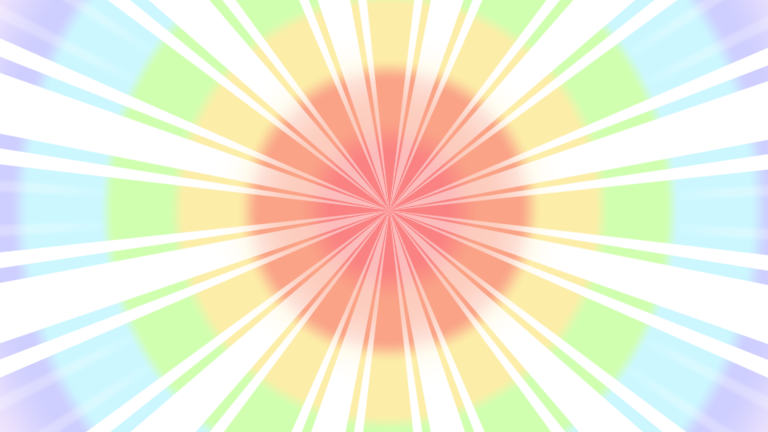
Reproduce this background procedurally as a Shadertoy shader.

```glsl
const vec2 CENTER = vec2(0.507, 0.513);     // fraction of the canvas
const float GROUPS = 12.0;                  // ray groups around the circle
const float TILT = -0.3;                    // degrees
const float WIDE_HALF = 4.15;               // half angle of the wide ray, degrees
const float THIN_MID = 7.4;                 // offset of the thin side rays
const float THIN_HALF = 1.15;
const float FAINT_MID = 11.7;               // offset of the faint outer streaks
const float FAINT_HALF = 0.8;
const float FAINT_ALPHA = 0.25;
const float CORE_ALPHA = 0.46;              // ray opacity near the centre
const vec2 RAY_FADE = vec2(0.22, 0.42);     // radii where rays turn opaque
const vec2 FAINT_FADE = vec2(0.62, 0.80);

const vec3 RAY_WHITE = vec3(1.0);
const int RINGS = 7;
const vec3 RING_COLOR[RINGS] = vec3[RINGS](
    vec3(0.98, 0.51, 0.51),   // red
    vec3(0.98, 0.64, 0.53),   // orange
    vec3(0.99, 0.93, 0.66),   // yellow
    vec3(0.82, 1.00, 0.69),   // green
    vec3(0.80, 0.97, 1.00),   // cyan
    vec3(0.81, 0.81, 1.00),   // lavender
    vec3(0.95, 0.90, 0.99));  // pale rim
// Outer radius and softness of each ring, in canvas heights
const float RING_EDGE[RINGS - 1] = float[](0.172, 0.326, 0.492, 0.655, 0.857, 0.980);
const float RING_SOFT[RINGS - 1] = float[](0.045, 0.028, 0.020, 0.018, 0.025, 0.080);

vec3 ringColor(float radius) {
    vec3 color = RING_COLOR[0];
    for (int i = 0; i < RINGS - 1; i++) {
        float blend = smoothstep(RING_EDGE[i] - RING_SOFT[i], RING_EDGE[i] + RING_SOFT[i], radius);
        color = mix(color, RING_COLOR[i + 1], blend);
    }
    return color;
}

// Coverage of a wedge, antialiased by its arc distance
float wedge(float angle, float halfAngle, float radius, float blur) {
    float arc = radians(abs(angle) - halfAngle) * radius;
    return 1.0 - smoothstep(-blur, blur, arc);
}

void mainImage(out vec4 fragColor, in vec2 fragCoord) {
    vec2 p = (fragCoord - CENTER * iResolution.xy) / iResolution.y;
    float pixel = 1.0 / iResolution.y;
    float radius = length(p);

    // Fold the angle into one mirrored ray group
    float period = 360.0 / GROUPS;
    float angle = degrees(atan(p.y, p.x + 1e-6)) - TILT;
    float folded = abs(mod(angle, period) - 0.5 * period);

    vec3 color = ringColor(radius);

    // Faint streaks in the outer gaps
    float streak = wedge(folded - FAINT_MID, FAINT_HALF, radius, 3.0 * pixel);
    streak *= FAINT_ALPHA * smoothstep(FAINT_FADE.x, FAINT_FADE.y, radius);
    color = mix(color, RAY_WHITE, streak);

    // One wide ray flanked by two thin ones
    float rays = max(wedge(folded, WIDE_HALF, radius, pixel),
                     wedge(folded - THIN_MID, THIN_HALF, radius, pixel));
    float opacity = mix(CORE_ALPHA, 1.0, smoothstep(RAY_FADE.x, RAY_FADE.y, radius));
    color = mix(color, RAY_WHITE, rays * opacity);

    fragColor = vec4(color, 1.0);
}
```
